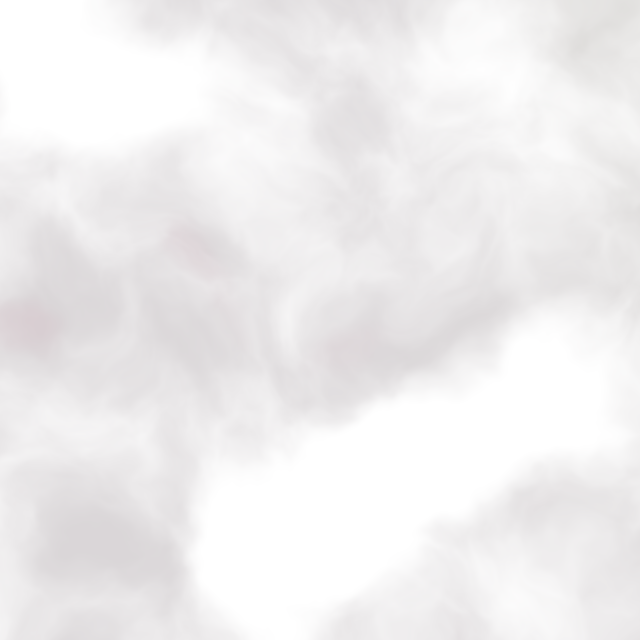
Write a Shadertoy shader that draws this texture.

```glsl
// Soft pale clouds: warped gradient noise gives broad mauve-grey masses,
// billowed noise adds rounded lobes with bright creases, and two clear
// gaps open to white. A few dense places take a faint pink blush.

#define CLOUD_SCALE 3.2
#define CLOUD_CONTRAST 0.78
#define COVERAGE 0.56
#define BILLOW_SCALE 5.0
#define BILLOW_STRENGTH 0.48
#define WARP 0.13
#define DETAIL_GAIN 0.46
#define BLUSH 0.65
#define CLEAR_SKY vec3(1.0)
#define MAUVE_GREY vec3(0.853, 0.838, 0.845)
#define WARM_GREY vec3(0.853, 0.846, 0.838)
#define PINK vec3(0.835, 0.765, 0.790)

// Integer hash giving a unit gradient per lattice cell
vec2 gradientAt(ivec2 cell) {
    uvec2 v = uvec2(cell) * 1664525u + 1013904223u;
    v.x += v.y * 1664525u;
    v.y += v.x * 1664525u;
    v ^= v >> 16u;
    v.x += v.y * 1664525u;
    v ^= v >> 16u;
    float angle = float(v.x & 65535u) / 65536.0 * 6.28318;
    return vec2(cos(angle), sin(angle));
}

float gradientNoise(vec2 p) {
    ivec2 cell = ivec2(floor(p));
    vec2 f = fract(p);
    vec2 u = f * f * f * (f * (f * 6.0 - 15.0) + 10.0);
    float a = dot(gradientAt(cell), f);
    float b = dot(gradientAt(cell + ivec2(1, 0)), f - vec2(1.0, 0.0));
    float c = dot(gradientAt(cell + ivec2(0, 1)), f - vec2(0.0, 1.0));
    float d = dot(gradientAt(cell + ivec2(1, 1)), f - vec2(1.0));
    return mix(mix(a, b, u.x), mix(c, d, u.x), u.y);
}

const mat2 OCTAVE_TURN = mat2(1.6, 1.2, -1.2, 1.6);

float fbm(vec2 p) {
    float sum = 0.0, amplitude = 1.0;
    for (int i = 0; i < 5; i++) {
        sum += amplitude * gradientNoise(p);
        p = OCTAVE_TURN * p + 7.3;
        amplitude *= DETAIL_GAIN;
    }
    return sum;
}

// Rounded lobes parted by narrow creases where the noise crosses zero
float billow(vec2 p) {
    float sum = 0.0, amplitude = 1.0;
    for (int i = 0; i < 5; i++) {
        float n = gradientNoise(p);
        sum += amplitude * sqrt(n * n + 0.0008);
        p = OCTAVE_TURN * p + 3.7;
        amplitude *= DETAIL_GAIN;
    }
    return sum;
}

float segmentDistance(vec2 p, vec2 a, vec2 b) {
    vec2 along = b - a;
    float t = clamp(dot(p - a, along) / dot(along, along), 0.0, 1.0);
    return length(p - a - along * t);
}

// Clear sky: a slanting band low in the frame and an upper left corner
float clearing(vec2 p) {
    float band = segmentDistance(p, vec2(0.39, 0.12), vec2(0.82, 0.36));
    float corner = segmentDistance(p, vec2(0.0, 1.0), vec2(0.22, 0.87));
    return max(smoothstep(0.19, 0.04, band), smoothstep(0.17, 0.02, corner));
}

void mainImage(out vec4 fragColor, in vec2 fragCoord) {
    vec2 p = fragCoord / iResolution.xy;

    // Bend the domain so that the masses curl and streak
    vec2 bend = vec2(fbm(p * 2.6 + 11.0), fbm(p * 2.6 + 37.0));
    vec2 q = p + WARP * bend;

    // Cloud density, cut off softly at clear sky and at full depth
    float density = COVERAGE + CLOUD_CONTRAST * fbm(q * CLOUD_SCALE + 5.0);
    density += BILLOW_STRENGTH * (billow(q * BILLOW_SCALE + 19.0) - 0.4);
    density -= 0.9 * clearing(q);
    density = smoothstep(-0.12, 1.12, density);

    // Tint shifts from mauve to warm grey, with rare pink patches
    vec3 tint = mix(MAUVE_GREY, WARM_GREY, smoothstep(0.6, 1.0, q.x) * p.y);
    float blush = smoothstep(0.28, 0.6, gradientNoise(q * 5.0 + 53.0));
    tint = mix(tint, PINK, BLUSH * blush * smoothstep(0.4, 0.9, density));

    fragColor = vec4(mix(CLEAR_SKY, tint, density), 1.0);
}
```
